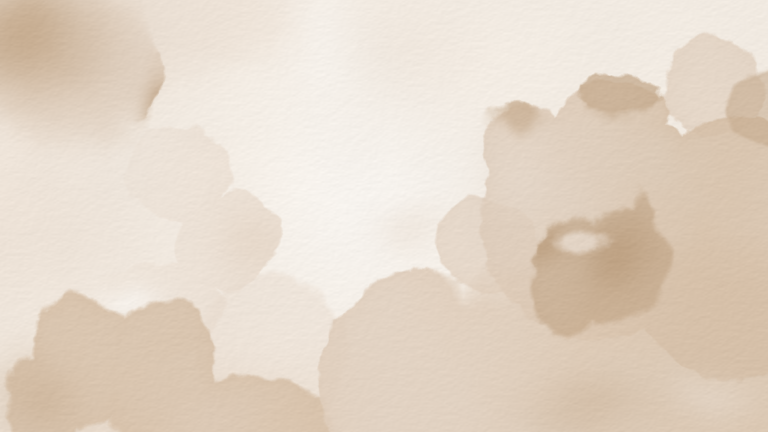
Give the GLSL for this background, as a Shadertoy shader.

```glsl
const vec3 PAPER = vec3(0.948, 0.921, 0.887);
const vec3 WHITE = vec3(0.968, 0.955, 0.937);
const vec3 CREAM = vec3(0.910, 0.860, 0.810);
const vec3 SAND = vec3(0.870, 0.800, 0.730);
const vec3 TAN = vec3(0.835, 0.748, 0.655);
const vec3 CLAY = vec3(0.775, 0.672, 0.560);
const vec3 UMBER = vec3(0.700, 0.575, 0.440);
const float WARP = 0.075;    // large wobble of the washes
const float FRAY = 0.028;    // fine roughness of their edges
const float CRISP = 0.004;   // half width of a dry edge
const float GRAIN = 0.022;   // depth of the paper relief

float hash(vec2 p) {
    vec3 q = fract(p.xyx * vec3(0.1031, 0.1030, 0.0973));
    q += dot(q, q.yzx + 33.33);
    return fract((q.x + q.y) * q.z);
}

float noise(vec2 p) {
    vec2 i = floor(p), f = fract(p);
    f = f * f * (3.0 - 2.0 * f);
    return mix(mix(hash(i), hash(i + vec2(1, 0)), f.x),
               mix(hash(i + vec2(0, 1)), hash(i + vec2(1, 1)), f.x), f.y);
}

float fbm(vec2 p) {
    float sum = 0.0, amp = 0.5;
    for (int i = 0; i < 5; i++) {
        sum += amp * noise(p);
        p = mat2(1.6, 1.2, -1.2, 1.6) * p + 7.3;
        amp *= 0.5;
    }
    return sum;
}

// Approximate signed distance to an ellipse
float lobe(vec2 p, vec2 center, vec2 radius) {
    return (length((p - center) / radius) - 1.0) * min(radius.x, radius.y);
}

float glow(vec2 p, vec2 center, vec2 radius) {
    vec2 v = (p - center) / radius;
    return exp(-dot(v, v));
}

// Pigment coverage with a dry edge and a slightly darker rim
float wash(float d, float soft) {
    float rim = 0.12 * exp(-abs(d) * 55.0);
    return (1.0 - smoothstep(-soft, soft, d)) * (0.88 + rim);
}

float paperHeight(vec2 p) {
    return noise(p * vec2(75.0, 125.0)) + 0.6 * noise(p * vec2(150.0, 230.0) + 9.0);
}

void mainImage(out vec4 fragColor, in vec2 fragCoord) {
    vec2 p = fragCoord / iResolution.y;
    p.x *= 16.0 / 9.0 * iResolution.y / iResolution.x;

    // Wobbling coordinates and uneven pigment
    vec2 wobble = vec2(fbm(p * 5.0), fbm(p * 5.0 + 31.7)) - 0.48;
    vec2 q = p + WARP * wobble;
    float fray = FRAY * (fbm(p * 24.0 + 5.0) - 0.48);
    float blotch = fbm(q * 3.5 + 12.0);
    float pool = 0.75 + 0.5 * blotch;

    // Damp paper
    vec3 col = mix(PAPER, CREAM, 0.65 * glow(q, vec2(0.0, 0.48), vec2(0.38, 0.3)));
    col = mix(col, CREAM, 0.35 * glow(q, vec2(0.95, 0.88), vec2(0.16, 0.14)));
    col = mix(col, WHITE, 0.95 * glow(q, vec2(0.84, 0.52), vec2(0.26, 0.28)));
    col = mix(col, WHITE, 0.6 * glow(q, vec2(0.74, 0.92), vec2(0.08, 0.2)));
    col = mix(col, CREAM, 0.4 * glow(q, vec2(0.95, 0.46), vec2(0.08, 0.06)));

    // Upper left wash, dry only along its right tip
    col = mix(col, CREAM, 0.75 * wash(lobe(q, vec2(0.22, 0.98), vec2(0.44, 0.2)) + fray, 0.08));
    float tip = lobe(q, vec2(0.17, 0.83), vec2(0.215, 0.16)) + fray;
    float tipSoft = mix(0.07, CRISP, smoothstep(0.31, 0.37, p.x));
    col = mix(col, SAND, pool * 0.8 * wash(tip, tipSoft));
    col = mix(col, CLAY, pool * 0.95 * glow(q, vec2(0.05, 0.92), vec2(0.18, 0.13)));
    col = mix(col, UMBER, 0.85 * wash(tip, CRISP) * glow(p, vec2(0.375, 0.74), vec2(0.04, 0.07)));

    // Pale left clouds
    float pale = lobe(q, vec2(0.42, 0.60), vec2(0.12, 0.11));
    pale = min(pale, lobe(q, vec2(0.53, 0.44), vec2(0.12, 0.11)));
    pale = min(pale, lobe(q, vec2(0.35, 0.29), vec2(0.18, 0.11))) + fray;
    float paleFade = smoothstep(0.12, 0.55, p.x);
    col = mix(col, CREAM, 0.75 * paleFade * wash(pale, CRISP));
    col = mix(col, SAND, 0.5 * wash(pale, CRISP) * glow(p, vec2(0.59, 0.44), vec2(0.09)));
    col = mix(col, CREAM, 0.6 * wash(lobe(q, vec2(0.62, 0.18), vec2(0.17, 0.18)) + fray, 0.01));

    // Lower left clouds with a bright notch
    float low = lobe(q, vec2(0.20, 0.17), vec2(0.11, 0.16));
    low = min(low, lobe(q, vec2(0.37, 0.16), vec2(0.13, 0.15)));
    low = min(low, lobe(q, vec2(0.09, 0.06), vec2(0.09, 0.10)));
    low = min(low, lobe(q, vec2(0.50, 0.00), vec2(0.25, 0.13))) + fray;
    col = mix(col, WHITE, 0.7 * glow(q, vec2(0.30, 0.31), vec2(0.06, 0.04)));
    col = mix(col, SAND, 0.6 * glow(q, vec2(0.2, 0.0), vec2(0.5, 0.14)));
    col = mix(col, TAN, pool * 0.92 * wash(low, CRISP * 1.5));
    col = mix(col, CLAY, 0.45 * glow(q, vec2(0.08, 0.08), vec2(0.09, 0.08)));
    col = mix(col, SAND, 0.5 * glow(q, vec2(0.48, 0.03), vec2(0.14, 0.09)));

    // Right cloud bank
    float crown = lobe(q, vec2(1.645, 0.80), vec2(0.11, 0.13)) + fray;
    col = mix(col, SAND, 0.75 * wash(crown, CRISP));
    float bank = lobe(q, vec2(1.39, 0.48), vec2(0.28, 0.27));
    bank = min(bank, lobe(q, vec2(1.215, 0.65), vec2(0.10, 0.11)));
    bank = min(bank, lobe(q, vec2(1.42, 0.70), vec2(0.13, 0.12)));
    bank = min(bank, lobe(q, vec2(1.71, 0.42), vec2(0.27, 0.30))) + fray;
    float shelf = lobe(q, vec2(1.13, 0.43), vec2(0.115, 0.11)) + fray;
    col = mix(col, mix(CREAM, SAND, 0.55), 0.9 * wash(shelf, CRISP));
    col = mix(col, mix(SAND, TAN, smoothstep(1.2, 1.65, p.x)), pool * 0.98 * wash(bank, CRISP));

    // Lower middle wash running to the right corner
    float floorWash = lobe(q, vec2(0.95, 0.11), vec2(0.22, 0.255));
    floorWash = min(floorWash, lobe(q, vec2(1.25, 0.08), vec2(0.40, 0.27)));
    floorWash = min(floorWash, lobe(q, vec2(1.62, 0.10), vec2(0.40, 0.30))) + fray;
    float floorSoft = mix(CRISP, 0.07, smoothstep(0.98, 1.2, p.x));
    col = mix(col, mix(SAND, TAN, smoothstep(0.9, 1.7, p.x)), pool * 0.92 * wash(floorWash, floorSoft));

    // Dark pools and pale gaps on the right
    float cap = min(lobe(q, vec2(1.43, 0.785), vec2(0.085, 0.05)), lobe(q, vec2(1.19, 0.73), vec2(0.05, 0.035)));
    col = mix(col, CLAY, 0.8 * wash(cap + fray, mix(0.03, CRISP, smoothstep(0.71, 0.77, p.y))));
    col = mix(col, CLAY, 0.65 * wash(lobe(q, vec2(1.77, 0.75), vec2(0.095, 0.10)) + fray, 0.008));
    col = mix(col, CREAM, 0.45 * glow(q, vec2(1.20, 0.60), vec2(0.08, 0.09)));
    float heart = lobe(q, vec2(1.32, 0.36), vec2(0.10, 0.14));
    heart = min(heart, lobe(q, vec2(1.43, 0.38), vec2(0.105, 0.13)));
    heart = min(heart, lobe(q, vec2(1.485, 0.51), vec2(0.025, 0.05))) + fray;
    col = mix(col, CLAY, pool * 0.8 * wash(heart, 0.009));
    col = mix(col, UMBER, 0.6 * wash(heart, 0.02) * glow(q, vec2(1.42, 0.41), vec2(0.08, 0.09)));
    col = mix(col, UMBER, 0.5 * wash(heart, CRISP) * glow(q, vec2(1.24, 0.44), vec2(0.06, 0.05)));
    col = mix(col, CREAM, 0.9 * wash(lobe(q, vec2(1.335, 0.445), vec2(0.05, 0.022)) + fray, 0.012));
    col = mix(col, CLAY, 0.35 * glow(q, vec2(1.36, 0.06), vec2(0.13, 0.07)));
    col = mix(col, CREAM, 0.45 * glow(q, vec2(1.64, 0.08), vec2(0.09, 0.05)));

    // Mottling and lit paper relief
    col += 0.035 * (blotch - 0.48);
    col += GRAIN * (paperHeight(p + vec2(-0.002, 0.003)) - paperHeight(p));
    fragColor = vec4(clamp(col, 0.0, 1.0), 1.0);
}
```
